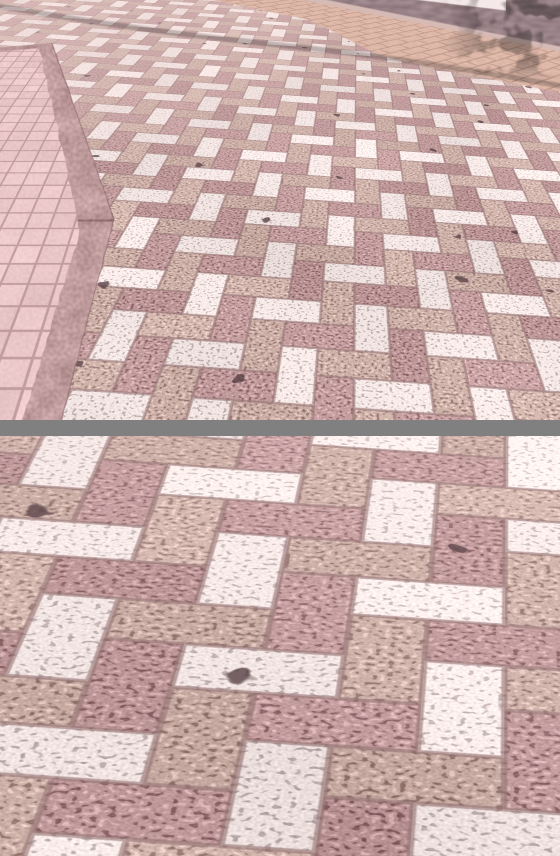
Top, the full canvas; bottom, a detail of the centre.
Give the GLSL for this texture, as a Shadertoy shader.

```glsl
// Sunlit herringbone brick plaza in perspective, with a tiled corner, curb, road edge and cable shadow.

float hash(vec2 p) {
    p = fract(p * vec2(0.1031, 0.1137));
    p += dot(p, p.yx + 33.33);
    return fract((p.x + p.y) * p.x * 7.31);
}

float gradientNoise(vec2 p) {
    vec2 i = floor(p), f = p - i, s = f * f * (3.0 - 2.0 * f);
    float corner[4];
    for (int k = 0; k < 4; k++) {
        vec2 o = vec2(k & 1, k >> 1);
        float a = 6.2832 * hash(i + o);
        corner[k] = dot(vec2(cos(a), sin(a)), f - o);
    }
    return mix(mix(corner[0], corner[1], s.x), mix(corner[2], corner[3], s.x), s.y);
}

// Mortar mask from the distance to the nearest edge of a rectangle.
float joint(vec2 local, vec2 size, float width) {
    vec2 e = min(local, size - local);
    return 1.0 - smoothstep(width * 0.4, width, min(e.x, e.y));
}

// Two by one bricks; every diagonal cycles through white, pink and tan.
vec3 herringbone(vec2 uv, float detail) {
    vec2 cell = floor(uv);
    float stair = floor(mod(cell.x + cell.y + 0.5, 4.0));
    bool lying = stair < 2.0;
    vec2 base = cell - (lying ? vec2(stair, 0) : vec2(0, stair - 2.0));
    vec2 size = lying ? vec2(2, 1) : vec2(1, 2);
    float kind = floor(mod((base.x - base.y) * 0.5 + (lying ? 0.5 : 1.5), 3.0));

    vec3 color = kind < 1.0 ? vec3(0.97, 0.92, 0.91)
               : kind < 2.0 ? vec3(0.76, 0.61, 0.615) : vec3(0.81, 0.70, 0.665);
    color += 0.06 * (hash(base + 71.0) - 0.5);

    // Dark and pale stone chips
    float chips = gradientNoise(uv * vec2(11, 14) + 40.0);
    float grit = gradientNoise(uv * 23.0 + 9.0);
    color -= detail * vec3(0.21, 0.22, 0.21) * smoothstep(0.12, 0.38, chips);
    color += detail * 0.12 * smoothstep(0.12, 0.4, -chips) * step(1.0, kind);
    color += detail * 0.10 * grit;
    return mix(color, vec3(0.60, 0.47, 0.47), 0.65 * joint(uv - base, size, 0.055));
}

// Flattened dark stains scattered over the bricks
float stains(vec2 uv) {
    vec2 id = floor(uv / 3.5);
    vec2 center = 0.25 + 0.5 * vec2(hash(id + 5.0), hash(id + 47.0));
    float d = length(uv - (id + center) * 3.5) + 0.12 * gradientNoise(uv * 5.0);
    float radius = 0.10 + 0.12 * hash(id + 19.0);
    return step(0.66, hash(id + 83.0)) * (1.0 - smoothstep(radius * 0.7, radius, d));
}

vec3 tiledWalk(vec2 p) {
    float depth = 1.0 / (1.382 - p.y);
    vec2 uv = vec2((p.x - 0.464) * depth / 0.0625, depth / 0.045);
    vec3 color = vec3(0.92, 0.785, 0.79) + 0.05 * (hash(floor(uv) + 60.0) - 0.5);
    color += 0.05 * gradientNoise(p * 9.0) + 0.04 * gradientNoise(p * 130.0);
    return mix(color, vec3(0.70, 0.56, 0.56), 0.75 * joint(fract(uv), vec2(1), 0.065));
}

vec3 scene(vec2 p) {
    // Ground plane: invert the perspective projection
    vec2 q = p - vec2(0.785, 0.536);
    mat2 axes = mat2(vec2(0.0602, -0.0042), vec2(0.0023, 0.03) - 0.0355 * q);
    vec2 uv = inverse(axes) * q + vec2(1, 0.5);
    float distanceScale = 1.0 + 0.0355 * (uv.y - 0.5);
    float detail = clamp(1.6 - 0.7 * distanceScale, 0.15, 1.0);

    vec3 color = herringbone(uv, detail);
    color = mix(color, vec3(0.35, 0.26, 0.28), 0.8 * stains(uv));
    color += 0.04 * gradientNoise(p * 4.0 + 3.0);

    // Haze towards the far left
    color = mix(color, vec3(0.93, 0.83, 0.82), 0.4 * smoothstep(0.5, 1.1, p.y - 0.25 * p.x + 0.1));

    // Tan border bricks and asphalt
    float roadLine = 1.0 - 0.2 * (p.x - 0.729);
    float border = roadLine - mix(0.045, 0.10, smoothstep(0.7, 0.95, p.x));
    vec2 course = vec2(uv.x + uv.y, uv.y - uv.x) * 0.7;
    course.x += floor(course.y);
    vec3 tan1 = vec3(0.87, 0.72, 0.66) + 0.05 * gradientNoise(uv * 3.0);
    tan1 -= 0.10 * joint(mod(course, vec2(2, 1)), vec2(2, 1), 0.12);
    color = mix(color, tan1, smoothstep(-0.003, 0.003, p.y - border));
    vec3 asphalt = vec3(0.60, 0.51, 0.53) + 0.10 * gradientNoise(p * vec2(40, 90));
    float stripe = smoothstep(0.0, 0.004, p.y - 1.0 + 0.12 * (p.x - 0.98)) * step(p.x, 1.205);
    asphalt = mix(asphalt, vec3(0.96, 0.91, 0.91), stripe);
    color = mix(color, vec3(0.84, 0.73, 0.71), smoothstep(-0.004, 0.0, p.y - roadLine));
    color = mix(color, asphalt, smoothstep(0.008, 0.012, p.y - roadLine));

    // Cable shadow and foliage shade at the upper right
    float cable = abs(p.y - 0.985 + 0.14 * p.x + 0.006 * sin(5.0 * p.x));
    float shade = 0.22 * (1.0 - smoothstep(0.003, 0.010, cable));
    float leaves = gradientNoise(p * vec2(14, 24)) + 0.4 * gradientNoise(p * 50.0);
    shade += 0.32 * smoothstep(-0.1, 0.2, leaves) * smoothstep(1.02, 1.2, p.x) * smoothstep(0.80, 0.86, p.y);
    color *= 1.0 - shade;

    // Bent curb around the tiled walk
    float rough = 0.006 * gradientNoise(p * 35.0);
    float outer = 0.2726 + min(0.354 * (0.479 - p.y), 0.262 * (p.y - 0.479)) + 0.3 * rough;
    float inner = 0.191 + min(0.223 * (0.45 - p.y), 0.306 * (p.y - 0.45)) + rough;
    float top = 0.887 + 0.09 * p.x;
    vec3 curb = vec3(0.75, 0.61, 0.615) + 0.09 * gradientNoise(p * 22.0) + 0.10 * gradientNoise(p * 110.0);
    curb -= 0.15 * (1.0 - smoothstep(0.001, 0.004, min(abs(p.x - outer), abs(p.y - 0.475))));
    float below = smoothstep(-0.002, 0.002, top - p.y);
    color = mix(color, curb, below * smoothstep(-0.002, 0.002, outer - p.x));
    float walk = smoothstep(-0.002, 0.002, inner - p.x) * smoothstep(0.008, 0.012, top - p.y);
    return mix(color, tiledWalk(p), walk);
}

void mainImage(out vec4 fragColor, in vec2 fragCoord) {
    vec3 sum = vec3(0);
    for (int k = 0; k < 9; k++) {
        vec2 offset = (vec2(k % 3, k / 3) - 1.0) / 3.0;
        sum += scene((fragCoord + offset) / iResolution.y);
    }
    fragColor = vec4(clamp(sum / 9.0, 0.0, 1.0), 1);
}
```
